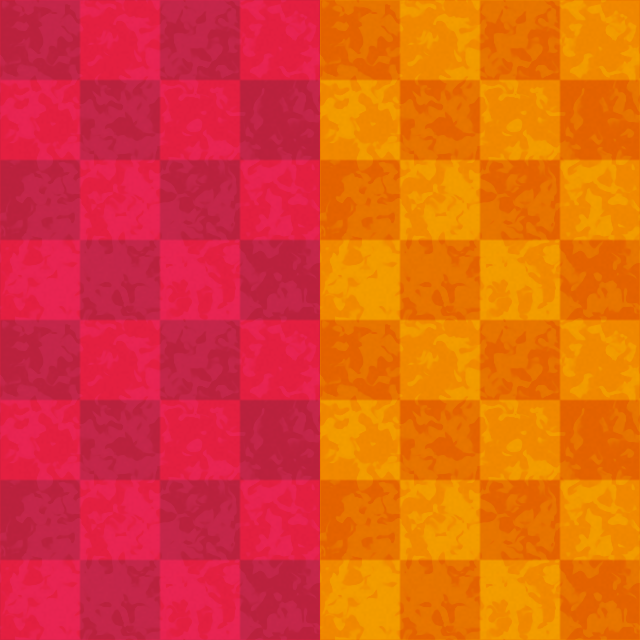
Write a WebGL 1 fragment shader that draws this pattern.

```glsl
precision highp float;
// An eight by eight checkerboard, crimson on the left half and orange on the right.
// Warped value noise, wrapped every four squares, stains the cloth with soft blotches;
// a slow noise varies how densely the blotches cover each square.

uniform vec2 u_resolution;

const float SQUARES = 8.0;
const float TILES = 2.0;
const float TAU = 6.2832;

float hash(vec2 p) {
  vec3 q = fract(p.xyx * vec3(0.1031, 0.1030, 0.0973));
  q += dot(q, q.yzx + 33.33);
  return fract((q.x + q.y) * q.z);
}

// Value noise on a unit tile that wraps after `period` lattice steps.
float tileNoise(vec2 p, float period, float seed) {
  vec2 g = p * period;
  vec2 cell = floor(g);
  vec2 f = g - cell;
  f = f * f * (3.0 - 2.0 * f);
  vec2 lo = mod(cell, period) + seed;
  vec2 hi = mod(cell + 1.0, period) + seed;
  float bottom = mix(hash(lo), hash(vec2(hi.x, lo.y)), f.x);
  float top = mix(hash(vec2(lo.x, hi.y)), hash(hi), f.x);
  return mix(bottom, top, f.y);
}

// Square wave from -1 to 1 with a flank of the given half width.
float squareWave(float x, float halfWidth) {
  float d = 0.5 - abs(mod(x + 0.5, 2.0) - 1.0);
  return clamp(d / halfWidth, -1.0, 1.0);
}

// Blotch strength, 0 for plain cloth and 1 for a full stain.
float mottle(vec2 p) {
  vec2 warp = vec2(tileNoise(p, 32.0, 11.0), tileNoise(p, 32.0, 57.0)) - 0.5;
  vec2 q = p + warp * 0.035;
  float grain = 0.65 * tileNoise(q, 36.0, 101.0) + 0.35 * tileNoise(q, 64.0, 203.0);
  float density = 0.6 * tileNoise(p, 6.0, 307.0) + 0.4 * tileNoise(p, 13.0, 401.0);
  float band = 0.07 * cos(TAU * (p.y - 0.22)) + 0.03 * cos(TAU * (p.x - 0.35));
  float level = grain + 0.5 * (density - 0.5) + band;
  return 0.75 * smoothstep(0.48, 0.60, level) + 0.25 * smoothstep(0.35, 0.80, level);
}

// One dye: plain and stained tones of its dark and light squares.
vec3 dye(vec3 dark, vec3 darkStain, vec3 light, vec3 lightStain, float check, float stain) {
  return mix(mix(dark, darkStain, stain), mix(light, lightStain, stain), check);
}

void main() {
  vec2 uv = gl_FragCoord.xy / u_resolution;
  vec2 board = uv * SQUARES;
  vec2 pixel = SQUARES / u_resolution;

  // Checker parity: the lower left square is light.
  float check = 0.5 + 0.5 * squareWave(board.x, pixel.x) * squareWave(board.y, pixel.y);

  vec2 tile = fract(uv * TILES);
  float stain = mottle(tile);

  vec3 crimson = dye(vec3(0.73, 0.13, 0.24), vec3(0.77, 0.15, 0.29),
                     vec3(0.89, 0.12, 0.25), vec3(0.91, 0.14, 0.32), check, stain);
  vec3 orange = dye(vec3(0.89, 0.385, 0.0), vec3(0.905, 0.46, 0.0),
                    vec3(0.94, 0.53, 0.0), vec3(0.95, 0.61, 0.0), check, stain);

  // Seam between the two dyes.
  float side = clamp((board.x - 0.5 * SQUARES) / pixel.x + 0.5, 0.0, 1.0);
  vec3 color = mix(crimson, orange, side);

  // Faint weave grain.
  color *= 1.0 + 0.02 * (tileNoise(tile, 128.0, 509.0) - 0.5);
  gl_FragColor = vec4(color, 1.0);
}
```
